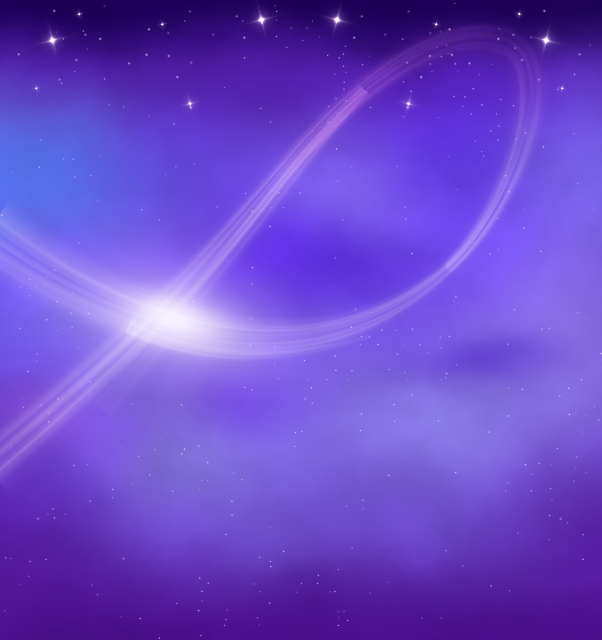
Reproduce this background procedurally as a Shadertoy shader.

```glsl
// Violet nebula crossed by a looping ribbon of light with a bright flare.
// Tinted clouds are warped by gradient noise; ribbons are fibrous strips along
// cubic curves; mirrored sparkles and hashed dust lie on top.

const vec3 LILAC = vec3(.82, .76, 1);
const vec3 ROSE = vec3(.78, .45, .85);

vec2 hash2(vec2 cell) {
    vec3 q = fract(cell.xyx * vec3(.1031, .103, .0973));
    q += dot(q, q.yzx + 33.33);
    return fract((q.xx + q.yz) * q.zy);
}

float corner(vec2 cell, vec2 f, vec2 e) {
    return dot(hash2(cell + e) * 2. - 1., f - e);
}

float gradientNoise(vec2 p) {
    vec2 i = floor(p), f = p - i, u = f * f * f * (f * (f * 6. - 15.) + 10.), e = vec2(0, 1);
    return mix(mix(corner(i, f, e.xx), corner(i, f, e.yx), u.x),
               mix(corner(i, f, e.xy), corner(i, f, e.yy), u.x), u.y);
}

float fbm(vec2 p) {
    float sum = 0., amp = .6;
    for (int i = 0; i < 5; i++) {
        sum += amp * gradientNoise(p);
        p = mat2(1.6, 1.2, -1.2, 1.6) * p + 3.7;
        amp *= .5;
    }
    return sum;
}

// Soft ellipse: centre in xy, radii in zw
float blob(vec2 p, vec4 shape) {
    vec2 d = (p - shape.xy) / shape.zw;
    return exp(-.8 * dot(d, d));
}

void cloud(inout vec3 col, vec2 p, vec4 shape, vec4 tint) {
    col = mix(col, tint.rgb, tint.a * blob(p, shape));
}

void addLight(inout vec3 col, vec3 light) {
    col = 1. - (1. - col) * (1. - clamp(light, 0., 1.));
}

// Fibrous strip along a cubic curve; size holds start and end width, then glow
float ribbon(vec2 p, mat4x2 c, vec4 size, float start) {
    vec2 k1 = 3. * (c[1] - c[0]), k2 = 3. * (c[0] - 2. * c[1] + c[2]);
    vec2 k3 = c[3] - c[0] + 3. * (c[1] - c[2]), away, slope;
    float t = 0., best = 9.;
    for (int i = 0; i <= 16; i++) {
        float k = float(i) / 16., dist = distance(p, c[0] + k * (k1 + k * (k2 + k * k3)));
        if (dist < best) { best = dist; t = k; }
    }
    for (int i = 0; i < 4; i++) {
        slope = k1 + t * (2. * k2 + t * 3. * k3);
        away = p - c[0] - t * (k1 + t * (k2 + t * k3));
        t = clamp(t + dot(away, slope) / dot(slope, slope), -.1, 1.1);
    }
    if (t < 0. || t > 1.) return 0.;
    float s = (slope.x * away.y - slope.y * away.x) / length(slope) / mix(size.x, size.y, t);
    float along = start + t;
    float fibre = gradientNoise(vec2(s * 3.5, along * 1.5)) + .5 * gradientNoise(vec2(s * 8., along * 2. + 9.));
    float edge = exp(-18. * (abs(s) - .65) * (abs(s) - .65));
    return mix(size.z, size.w, t) * exp(-1.3 * s * s) * max(.6 + .7 * fibre + .45 * edge, 0.);
}

float sparkle(vec2 d, float size) {
    vec2 r = abs(mat2(.97, .24, -.24, .97) * d) / size;
    float rays = exp(-r.x * 16. - r.y * 2.8) + exp(-r.y * 16. - r.x * 2.8);
    return rays + .8 * exp(-dot(r, r) * 30.) + .2 * exp(-dot(r, r) * 3.);
}

// One speck in a share of the grid cells
float dust(vec2 p, float cells, float chance, float radius) {
    vec2 id = floor(p * cells), h = hash2(id + 17.);
    float d = length(fract(p * cells) - .2 - .6 * hash2(id + 51.)) / cells / radius;
    return step(h.x, chance) * (.3 + .7 * h.y) * exp(-d * d);
}

vec3 nebula(vec2 p) {
    vec2 q = p + .07 * vec2(fbm(p * 4.), fbm(p * 4. + 7.));
    vec3 col = mix(vec3(.28, .06, .53), vec3(.41, .26, .88), smoothstep(0., .32, q.y));
    col = mix(col, vec3(.3, .1, .64), smoothstep(.7, .87, q.y));
    col = mix(col, vec3(.11, 0, .34), smoothstep(.86, 1., q.y));
    // Upper left and centre
    cloud(col, q, vec4(0, .8, .2, .06), vec4(.45, .36, .82, .6));
    cloud(col, q, vec4(.02, .72, .17, .09), vec4(.33, .47, .95, .9));
    cloud(col, q, vec4(.06, .5, .17, .1), vec4(.44, .38, .95, .7));
    cloud(col, q, vec4(.7, .75, .12, .1), vec4(.36, .18, .92, .8));
    cloud(col, q, vec4(.54, .7, .12, .11), vec4(.51, .4, .94, .85));
    cloud(col, q, vec4(.46, .58, .2, .06), vec4(.33, .13, .88, .8));
    // Right side and lower clouds
    cloud(col, q, vec4(.93, .7, .12, .15), vec4(.48, .41, .93, .8));
    cloud(col, q, vec4(.9, .45, .2, .15), vec4(.54, .44, .87, .85));
    cloud(col, q, vec4(.68, .33, .24, .12), vec4(.54, .49, .88, .9));
    cloud(col, q, vec4(.3, .27, .15, .1), vec4(.54, .49, .89, .9));
    cloud(col, q, vec4(.5, .17, .26, .07), vec4(.46, .34, .85, .6));
    // Dark gaps and corners
    cloud(col, q, vec4(.38, .37, .08, .04), vec4(.36, .18, .82, .7));
    cloud(col, q, vec4(.76, .44, .1, .03), vec4(.36, .2, .86, .6));
    cloud(col, q, vec4(.06, .34, .12, .06), vec4(.5, .28, .78, .6));
    cloud(col, q, vec4(.95, .17, .13, .12), vec4(.33, .1, .62, .7));
    cloud(col, q, vec4(0, .14, .15, .13), vec4(.33, .09, .62, .7));
    return col * (1. + .22 * fbm(mat2(3, 4, -5, 4) * q));
}

void mainImage(out vec4 fragColor, in vec2 fragCoord) {
    vec2 p = fragCoord / iResolution.xy * vec2(.9414, 1);
    vec3 col = nebula(p);

    // Ribbon: sweep and thread, right loop, then crown and falling strands
    float sweep = ribbon(p, mat4x2(-.02, .64, .22, .46, .5, .4, .7, .58), vec4(.052, .011, .4, .42), 0.);
    sweep += ribbon(p, mat4x2(.2, .49, .32, .43, .45, .435, .58, .475), vec4(.012, .003, .4, .1), 7.);
    float bend = ribbon(p, mat4x2(.7, .58, .81, .68, .875, .9, .79, .935), vec4(.011, .026, .62, .12), 1.);
    float fall = ribbon(p, mat4x2(.79, .935, .73, .96, .607, .93, .437, .725), vec4(.026, .016, .12, .5), 2.);
    fall += ribbon(p, mat4x2(.437, .725, .337, .605, .24, .485, -.02, .27), vec4(.016, .036, .5, .36), 3.);
    fall += ribbon(p, mat4x2(.57, .86, .45, .73, .37, .61, .16, .36), vec4(.009, .022, .5, .08), 5.);
    addLight(col, LILAC * sweep);
    addLight(col, mix(LILAC, ROSE, smoothstep(.7, .92, p.y)) * bend);
    addLight(col, mix(LILAC, ROSE, smoothstep(.6, .85, p.y)) * fall);

    // Flare stretched along the sweep
    vec2 d = mat2(.97, .24, -.24, .97) * (p - vec2(.262, .502));
    addLight(col, LILAC * .5 * blob(d, vec4(0, 0, .15, .1)));
    addLight(col, vec3(.87, .83, .92) * blob(d, vec4(.012, 0, .075, .034)));

    // Sparkles mirrored about the centre line: offset, height, size
    vec3 stars[6] = vec3[6](vec3(.386, .937, .024), vec3(.059, .969, .024), vec3(.171, .838, .018),
        vec3(.344, .978, .008), vec3(.214, .962, .008), vec3(.411, .862, .008));
    vec2 m = vec2(abs(p.x - .468), p.y);
    for (int i = 0; i < 6; i++)
        addLight(col, vec3(.92, .76, 1) * sparkle(m - stars[i].xy, stars[i].z) * smoothstep(.72, .92, p.y));

    // Clustered dust, denser along the top
    float cluster = smoothstep(0., .3, gradientNoise(p * 6. + 2.));
    float specks = dust(p, 75., .03 + .16 * cluster, .0011) + dust(m, 28., .35 * smoothstep(.75, .95, p.y), .0016);
    addLight(col, LILAC * specks * .85);
    fragColor = vec4(col, 1);
}
```
